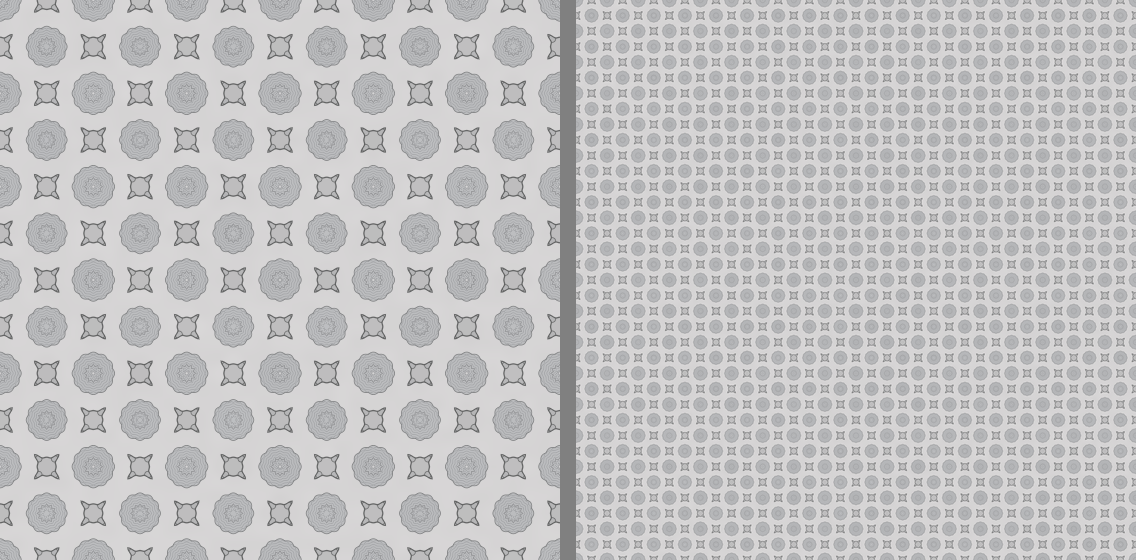
Left: one tile. Right: repeated 3 by 3.
A three.js fragment shader for this pattern:

```glsl
// Grey tile of scalloped rosettes alternating with four-pointed ornaments.
// A 12 x 12 checkerboard of sites is folded to one local cell; each motif is
// drawn from polar or mirrored distance formulas, over faint wrapping mottle.

varying vec2 vUv;

const float SITES = 12.0;          // motifs across and down, two per repeat
const float LOBES = 12.0;          // scallops around a rosette
const float ROSETTE_LARGE = 0.455; // radii and widths are in site units
const float ROSETTE_SMALL = 0.438;
const float SCALLOP_DEPTH = 0.036;
const float RING_STEP = 0.052;
const float RING_WIDTH = 0.009;    // half widths of lines
const float EDGE_WIDTH = 0.009;
const float STAR_RADIUS = 0.175;
const float ORNAMENT_WIDTH = 0.013;
const float MOTTLE_CELLS = 36.0;
const float MOTTLE_AMOUNT = 0.014;

const vec3 GROUND = vec3(0.838, 0.832, 0.834);
const vec3 ROSETTE_FILL = vec3(0.738, 0.742, 0.750);
const vec3 ORNAMENT_FILL = vec3(0.748, 0.745, 0.748);
const vec3 LEAF_FILL = vec3(0.715, 0.715, 0.720);
const vec3 RING_INK = vec3(0.635, 0.640, 0.650);
const vec3 STAR_INK = vec3(0.560, 0.562, 0.570);
const vec3 EDGE_INK = vec3(0.490, 0.495, 0.500);
const vec3 ORNAMENT_INK = vec3(0.350, 0.355, 0.355);

float hash(vec2 p) {
  vec3 q = fract(vec3(p.xyx) * 0.1031);
  q += dot(q, q.yzx + 33.33);
  return fract((q.x + q.y) * q.z);
}

// Value noise whose lattice wraps after the given number of cells
float wrapNoise(vec2 p, float cells) {
  vec2 i = floor(p), f = fract(p);
  f = f * f * (3.0 - 2.0 * f);
  vec2 a = mod(i, cells), b = mod(i + 1.0, cells);
  return mix(mix(hash(a), hash(vec2(b.x, a.y)), f.x),
             mix(hash(vec2(a.x, b.y)), hash(b), f.x), f.y);
}

float inside(float d, float px) {
  return clamp(0.5 - d / px, 0.0, 1.0);
}

float stroke(float d, float halfWidth, float px) {
  return inside(abs(d) - halfWidth, px);
}

vec3 drawRosette(vec3 col, vec2 p, float large, float px) {
  float r = length(p);
  float angle = atan(p.y, p.x + 1e-5);
  float wave = cos(LOBES * angle);
  float lobe = abs(cos(0.5 * LOBES * angle));
  float gap = abs(sin(0.5 * LOBES * angle));
  float radius = mix(ROSETTE_SMALL, ROSETTE_LARGE, large);

  // Scalloped body and the half-turned scallops inside it
  float edge = r - radius + SCALLOP_DEPTH * (1.0 - lobe);
  float innerEdge = r - radius + 0.026 + SCALLOP_DEPTH * (1.0 - gap);
  col = mix(col, ROSETTE_FILL, inside(edge, px));

  // Wavy rings, flattening toward the rim
  float ripple = r - wave * mix(0.017, 0.009, r / radius);
  float ring = (fract(ripple / RING_STEP + 0.3 * large) - 0.5) * RING_STEP;
  float ringZone = inside(innerEdge + 0.016, px) * step(0.075, r);
  col = mix(col, RING_INK, 0.85 * stroke(ring, RING_WIDTH, px) * ringZone);

  // Pointed star and small flower at the heart
  float star = (r - STAR_RADIUS - 0.05 * (0.5 - gap)) * 0.65;
  col = mix(col, STAR_INK, 0.85 * stroke(star, 0.008, px));
  float flower = r - 0.065 - 0.012 * wave;
  col = mix(col, RING_INK, stroke(flower, 0.008, px));
  col = mix(col, STAR_INK, 0.6 * large * stroke(r - 0.036, 0.008, px));
  col = mix(col, GROUND, large * inside(r - 0.018, px));

  // Rim lines
  col = mix(col, RING_INK, 0.9 * stroke(innerEdge, RING_WIDTH, px));
  return mix(col, EDGE_INK, 0.9 * stroke(edge, EDGE_WIDTH, px));
}

vec3 drawOrnament(vec3 col, vec2 p, float large, float px) {
  vec2 q = abs(p);
  float along = min(q.x, q.y);
  float out_ = max(q.x, q.y);

  // Bulging sides that sweep out to a tip on each diagonal
  float bulge = 0.020 * (1.0 - smoothstep(0.0, 0.11, along));
  float flare = 0.075 * smoothstep(0.07, 0.25, along);
  float edge = (out_ - 0.182 - bulge - flare) * 0.92;
  float body = inside(edge, px);
  col = mix(col, ORNAMENT_FILL, body);

  // Rounded leaf in each corner
  float leaf = length(q - 0.170) - mix(0.078, 0.070, large);
  col = mix(col, LEAF_FILL, body * inside(leaf, px));
  col = mix(col, ORNAMENT_INK, 0.75 * body * stroke(leaf, 0.009, px));
  return mix(col, ORNAMENT_INK, 0.9 * stroke(edge, ORNAMENT_WIDTH, px));
}

void main() {
  vec2 grid = vUv * SITES;
  vec2 site = floor(grid + 0.5);
  vec2 p = grid - site;
  float px = max(fwidth(grid.x), fwidth(grid.y));
  float large = 1.0 - mod(site.y, 2.0);

  float mottle = wrapNoise(vUv * MOTTLE_CELLS, MOTTLE_CELLS) - 0.5;
  vec3 col = GROUND + MOTTLE_AMOUNT * mottle;
  if (mod(site.x + site.y, 2.0) < 0.5) col = drawRosette(col, p, large, px);
  else col = drawOrnament(col, p, large, px);

  // Slight tone change from motif to motif, fading out before the cell edge
  float tone = hash(mod(site, SITES) + 7.0) - 0.5;
  col += 0.012 * tone * (1.0 - smoothstep(0.3, 0.48, length(p)));
  gl_FragColor = vec4(col, 1.0);
}
```
